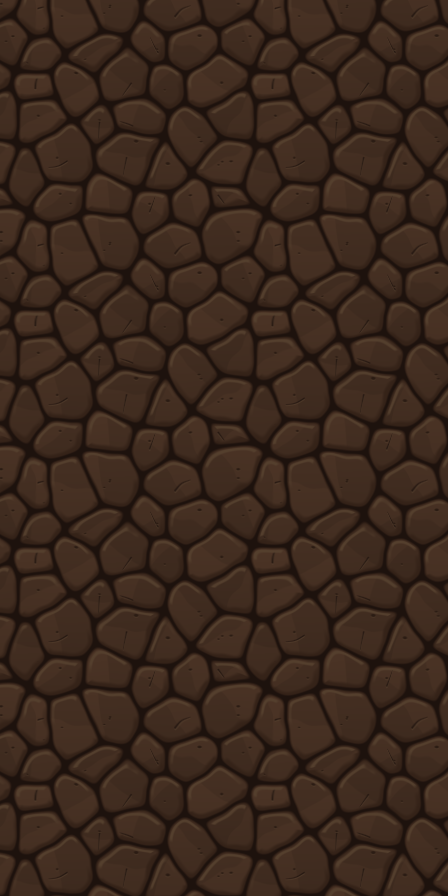
Reproduce this texture procedurally as a WebGL 2 fragment shader.

```glsl
#version 300 es
precision highp float;
// Seamless wall of rounded brown stones with bevels, cracks and chips.
uniform vec2 u_resolution;
out vec4 fragColor;

const float TILE = 0.5293;          // tile side, in canvas widths
const vec2 GRID = vec2(5.0, 6.0);   // stones per tile
const float ROUNDING = 95.0;        // higher gives sharper corners
const vec3 GROUT = vec3(0.115, 0.07, 0.052);
const vec3 SHADE = vec3(0.20, 0.13, 0.09);
const vec3 STONE = vec3(0.262, 0.18, 0.13);
const vec3 LIGHT = vec3(0.335, 0.253, 0.182);
const vec2 LIGHT_DIR = vec2(-0.32, 0.947);

struct Stone {
  vec2 id;       // cell within the tile
  vec2 local;    // position relative to the site
  vec2 outward;  // direction to the closest border
  float edge;    // distance to the border
};

vec2 hash2(vec2 p, float seed) {
  vec3 q = fract(vec3(p.xyx + seed * 1.37) * vec3(0.1031, 0.1030, 0.0973));
  q += dot(q, q.yzx + 33.33);
  return fract((q.xx + q.yz) * q.zy);
}

vec2 wrap(vec2 cell, vec2 period) { return floor(mod(cell + 0.5, period)); }

// Value noise that repeats with the tile
float noise(vec2 p, float period, float seed) {
  vec2 c = floor(p), f = fract(p), s = f * f * (3.0 - 2.0 * f);
  vec2 n = vec2(period);
  float a = hash2(wrap(c, n), seed).x;
  float b = hash2(wrap(c + vec2(1, 0), n), seed).x;
  float d = hash2(wrap(c + vec2(0, 1), n), seed).x;
  float e = hash2(wrap(c + vec2(1, 1), n), seed).x;
  return mix(mix(a, b, s.x), mix(d, e, s.x), s.y);
}

// Site position in xy and size weight in z
vec3 siteOf(vec2 cell) {
  vec2 id = wrap(cell, GRID);
  vec2 jitter = (hash2(id, 7.0) - 0.5) * vec2(0.62, 0.58);
  vec2 stagger = vec2(0.5 * mod(id.y, 2.0), 0.0);
  return vec3((cell + 0.5 + stagger + jitter) / GRID, 0.012 * hash2(id, 19.0).x);
}

// Weighted Voronoi cell with softly rounded corners
Stone findStone(vec2 p) {
  vec2 base = floor(p * GRID), own = base;
  vec3 site = vec3(0.0);
  float best = 1e5;
  for (int j = -2; j <= 2; j++)
    for (int i = -3; i <= 2; i++) {
      vec2 cell = base + vec2(i, j);
      vec3 s = siteOf(cell);
      float power = dot(s.xy - p, s.xy - p) - s.z;
      if (power < best) { best = power; site = s; own = cell; }
    }
  float total = 1e-9;
  vec2 dir = vec2(0.0);
  for (int j = -2; j <= 2; j++)
    for (int i = -3; i <= 2; i++) {
      vec3 s = siteOf(base + vec2(i, j));
      vec2 gap = s.xy - site.xy;
      float span = length(gap);
      if (span < 1e-4) continue;
      float power = dot(s.xy - p, s.xy - p) - s.z;
      float w = exp(-ROUNDING * (power - best) / (2.0 * span));
      total += w;
      dir += w * gap / span;
    }
  return Stone(wrap(own, GRID), p - site.xy, dir / total, -log(total) / ROUNDING);
}

float below(float d, float limit, float soft) {
  return 1.0 - smoothstep(limit - soft, limit + soft, d);
}

// Distance to a segment whose width tapers to its end
float taperedLine(vec2 p, vec2 a, vec2 b, float width) {
  vec2 ab = b - a;
  float t = clamp(dot(p - a, ab) / dot(ab, ab), 0.0, 1.0);
  return length(p - a - ab * t) - width * (1.0 - t);
}

// Angular facet, crack and chips inside one stone
vec3 addWear(vec3 color, Stone s, float wobble, float px) {
  vec2 r = hash2(s.id, 31.0), q = hash2(s.id, 43.0);
  float angle = 6.2832 * r.x;
  vec2 axis = vec2(cos(angle), sin(angle));
  float facet = below(dot(s.local, axis) + 0.012 * wobble, 0.025 * (q.x - 0.3), px);
  color *= mix(1.035, 0.955, facet);
  vec2 start = (q - 0.5) * 0.07;
  vec2 bent = s.local + 0.008 * wobble * vec2(axis.y, -axis.x);
  float inside = smoothstep(0.015, 0.025, s.edge);
  float cracked = step(0.55, r.y) * inside;
  float lip = taperedLine(bent + vec2(0.0, 0.005), start, start + axis * 0.075, 0.003);
  float crack = taperedLine(bent, start, start + axis * 0.075, 0.0032);
  color = mix(color, LIGHT, 0.7 * cracked * below(lip, 0.0, px));
  color = mix(color, GROUT, 0.8 * cracked * below(crack, 0.0, px));
  for (int k = 0; k < 3; k++) {
    vec2 h = hash2(s.id, 57.0 + 11.0 * float(k));
    vec2 d = (s.local - (h - 0.5) * 0.13) * vec2(0.8, 1.2);
    float size = 0.003 + 0.007 * h.x * h.y;
    float shown = step(0.45, fract(h.x * 7.0 + h.y * 3.0)) * inside;
    color = mix(color, LIGHT, 0.6 * shown * below(length(d + vec2(0.0, 0.004)), size, px));
    color = mix(color, SHADE * 0.85, shown * below(length(d), size, px));
  }
  return color;
}

void main() {
  float px = 1.0 / (u_resolution.x * TILE);
  vec2 p = gl_FragCoord.xy * px;
  float wobble = noise(p * 16.0, 16.0, 3.0) - 0.5;
  float drift = noise(p * 13.0, 13.0, 5.0) - 0.5;
  Stone s = findStone(p + 0.012 * vec2(wobble, drift));
  float lit = dot(s.outward, LIGHT_DIR);

  // Flat face with a slight tone per stone
  float tone = 0.96 + 0.09 * hash2(s.id, 71.0).x + 0.5 * clamp(s.local.y, -0.08, 0.08);
  vec3 color = addWear(STONE * tone, s, 2.0 * wobble, px);

  // Bevel: lit strip above, wide shadow beneath, thin dark rim
  float strip = below(abs(s.edge - 0.021 - 0.008 * drift), 0.0055, px);
  color = mix(color, LIGHT, 0.9 * strip * smoothstep(0.35, 0.65, lit + 0.5 * wobble));
  float shadow = below(s.edge, 0.021 + 0.016 * wobble, 2.0 * px);
  color = mix(color, SHADE, 0.85 * shadow * smoothstep(0.1, 0.5, -lit));
  color = mix(color, SHADE, 0.9 * below(s.edge, 0.0115, 1.2 * px));
  color = mix(color, GROUT, below(s.edge, 0.0062, 1.1 * px));
  fragColor = vec4(color, 1.0);
}
```
